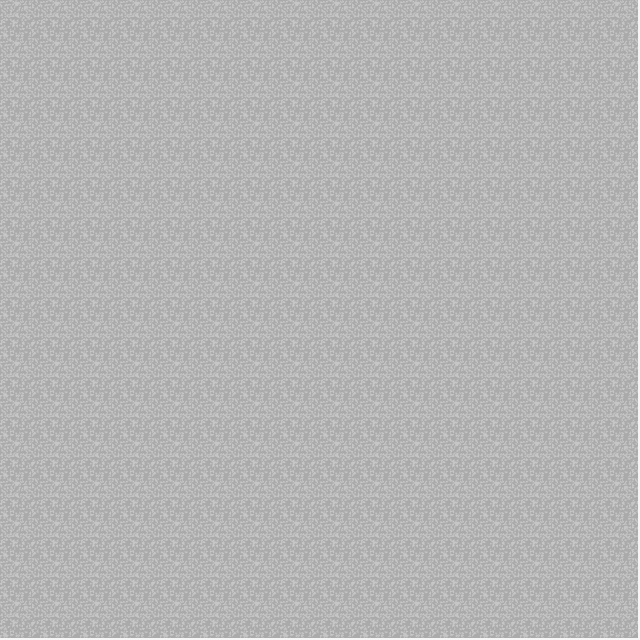
Give the GLSL for this texture, as a WebGL 2 fragment shader.

```glsl
#version 300 es
precision highp float;
// Fine grey speckle: a small seamless tile of pale grains on a darker ground,
// repeated over the canvas. Each tile scatters short wobbly ellipses on a
// jittered grid, adds a few larger chips, and a thin white rim ends the sheet.

uniform vec2 u_resolution;
out vec4 fragColor;

const vec3 GROUND = vec3(0.665);
const vec3 GRAIN = vec3(0.775);
const vec3 RIM = vec3(0.97);

const float TILES = 16.0;         // tiles across the canvas
const float RIM_WIDTH = 0.003;    // right and bottom, in canvas units

const float GRAIN_CELLS = 13.0;   // grid cells across one tile
const vec2 GRAIN_SIZE = vec2(0.32, 0.52);  // half length range, in cells
const float GRAIN_SHARE = 0.9;    // share of cells that hold a grain

const float CHIP_CELLS = 4.0;
const vec2 CHIP_SIZE = vec2(0.16, 0.29);
const float CHIP_SHARE = 0.4;

const vec2 SLIMNESS = vec2(0.5, 0.8);      // width to length ratio range
const float JITTER = 0.7;
const float WOBBLE = 0.22;        // three-sided bulge of the outline
const float TAU = 6.2831853;

float hash(vec2 p, float seed) {
    return fract(sin(dot(p, vec2(127.1, 311.7)) + seed * 74.7) * 43758.5453);
}

// Approximate signed distance to a rotated ellipse with a wobbly outline.
float speckDistance(vec2 p, vec2 radii, float angle, float phase) {
    float c = cos(angle), s = sin(angle);
    vec2 q = vec2(c * p.x + s * p.y, c * p.y - s * p.x) / radii;
    float bearing = atan(q.y, q.x + 1e-5);
    float outline = 1.0 + WOBBLE * cos(3.0 * bearing + phase);
    return (length(q) - outline) * min(radii.x, radii.y);
}

// Coverage by specks scattered on a grid that wraps at the tile edges.
float speckLayer(vec2 tileUv, float cells, vec2 size, float share,
                 float pixel, float seed) {
    vec2 p = tileUv * cells;
    vec2 home = floor(p);
    float nearest = 10.0;
    for (int y = -1; y <= 1; y++) {
        for (int x = -1; x <= 1; x++) {
            vec2 cell = home + vec2(x, y);
            vec2 id = mod(cell, cells);
            if (hash(id, seed) > share) continue;

            vec2 offset = vec2(hash(id, seed + 1.0), hash(id, seed + 2.0)) - 0.5;
            vec2 center = cell + 0.5 + JITTER * offset;
            float halfLength = mix(size.x, size.y, hash(id, seed + 3.0));
            float slim = mix(SLIMNESS.x, SLIMNESS.y, hash(id, seed + 4.0));
            float angle = TAU * hash(id, seed + 5.0);
            float phase = TAU * hash(id, seed + 6.0);
            vec2 radii = halfLength * vec2(1.0, slim);
            nearest = min(nearest, speckDistance(p - center, radii, angle, phase));
        }
    }
    float blur = 0.6 * pixel * cells;
    return 1.0 - smoothstep(-blur, blur, nearest);
}

void main() {
    float side = min(u_resolution.x, u_resolution.y);
    vec2 uv = gl_FragCoord.xy / side;
    float pixel = 1.0 / side;

    // Speckled tile
    vec2 tileUv = fract(uv * TILES);
    float tilePixel = pixel * TILES;
    float grains = speckLayer(tileUv, GRAIN_CELLS, GRAIN_SIZE, GRAIN_SHARE, tilePixel, 1.0);
    float chips = speckLayer(tileUv, CHIP_CELLS, CHIP_SIZE, CHIP_SHARE, tilePixel, 11.0);
    vec3 color = mix(GROUND, GRAIN, max(grains, chips));

    // White rim along the right and bottom edges
    float toEdge = min(u_resolution.x / side - uv.x, uv.y);
    float rim = 1.0 - smoothstep(-0.5 * pixel, 0.5 * pixel, toEdge - RIM_WIDTH);
    fragColor = vec4(mix(color, RIM, rim), 1.0);
}
```
